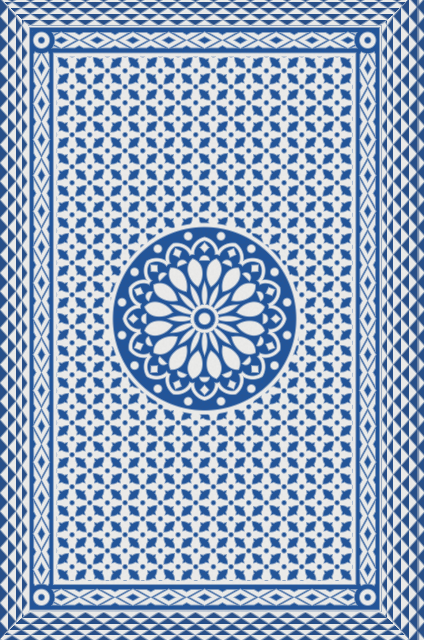
Reproduce this pattern procedurally as a WebGL 2 fragment shader.

```glsl
#version 300 es
precision highp float;

uniform vec2 u_resolution;
out vec4 outColor;

#define UNITS 768.0
#define CENTER vec2(245.5, 385.5)
#define PANEL_HALF vec2(181.5, 319.0)
#define BAND_HALF vec2(210.0, 349.5)
#define SPRIG_STEP vec2(21.2, 19.2)
#define LINK_STEP 43.0
#define TOOTH_STEP 22.0
#define DISC_RADIUS 110.0
#define PETALS 16.0
#define PAPER vec3(0.915, 0.915, 0.91)
#define INK vec3(0.13, 0.34, 0.62)
#define DARK_INK vec3(0.16, 0.30, 0.51)

float softness;

// Smoothed coverage of a signed distance
float fill(float d) { return clamp(0.5 - d / softness, 0.0, 1.0); }

float boxEdge(vec2 p, vec2 halfSize) {
  vec2 d = abs(p) - halfSize;
  return max(d.x, d.y);
}

// Pointed oval with its long axis along y
float lens(vec2 p, float len, float wid) {
  float r = (len * len + wid * wid) / (2.0 * wid);
  return length(vec2(abs(p.x) + r - wid, p.y)) - r;
}

vec2 gradient(vec2 cell) {
  float a = 6.2832 * fract(sin(dot(cell, vec2(127.1, 311.7))) * 4375.5);
  return vec2(cos(a), sin(a));
}

float gradientNoise(vec2 p) {
  vec2 i = floor(p), f = fract(p), u = f * f * (3.0 - 2.0 * f);
  vec2 e = vec2(1.0, 0.0);
  float low = mix(dot(gradient(i), f), dot(gradient(i + e), f - e), u.x);
  float high = mix(dot(gradient(i + e.yx), f - e.yx), dot(gradient(i + 1.0), f - 1.0), u.x);
  return mix(low, high, u.y);
}

// Field of diagonal sprigs with dots between them
float sprigInk(vec2 p) {
  vec2 q = p / SPRIG_STEP, id = round(q);
  vec2 l = p - id * SPRIG_STEP;
  float turn = mod(id.x + id.y, 2.0) * 2.0 - 1.0;
  vec2 diagonal = vec2(l.x - turn * l.y, l.x + turn * l.y) * 0.7071;
  float sprig = min(lens(diagonal, 9.0, 4.2), lens(diagonal.yx, 7.0, 2.6));
  float bead = length((fract(q) - 0.5) * SPRIG_STEP) - 2.8;
  return fill(max(min(sprig, bead), boxEdge(p, vec2(177.0, 314.0))));
}

// Linked lozenges and corner rings inside the blue band
float chainPaper(vec2 p) {
  vec2 a = abs(p), line = 0.5 * (PANEL_HALF + BAND_HALF);
  bool onSide = a.x - line.x > a.y - line.y;
  float along = onSide ? p.y : p.x;
  float across = abs(onSide ? a.x - line.x : a.y - line.y);
  along = abs(along - LINK_STEP * round(along / LINK_STEP));
  float k = along * 0.55 + across;
  float lozenge = max(k - 10.0, 4.2 - k) * 0.88;
  float chevron = max(abs(k - 15.0) * 0.88 - 2.9, across - 9.3);
  float corner = length(a - line);
  float links = max(min(lozenge, chevron), 16.0 - corner);
  return fill(min(links, abs(corner - 6.8) - 3.0));
}

// Mitred rows of triangular teeth, narrow inside and wider outside
float teethInk(vec2 p) {
  vec2 d = abs(p) - BAND_HALF;
  bool onSide = d.x > d.y;
  float depth = max(d.x, d.y) - 2.5;
  float along = onSide ? p.y : p.x;
  float wide = onSide && depth > 14.0 ? 9.5 : 7.0;
  float start = onSide && depth > 14.0 ? 14.0 : 0.0;
  float row = (depth - start) / wide;
  float wave = abs(fract(along / TOOTH_STEP + 0.5 * floor(row)) - 0.5) * 2.0;
  return fill((wave - fract(row)) * wide * 0.72) * fill(-depth);
}

// Radial flower: ink coverage inside the medallion
float medallionInk(vec2 p) {
  float r = length(p), sector = 6.2832 / PETALS;
  float angle = atan(p.x, p.y);
  float a = angle - sector * round(angle / sector);
  float b = angle - sector * (floor(angle / sector) + 0.5);
  vec2 onRay = r * vec2(sin(a), cos(a));
  vec2 between = r * vec2(sin(b), cos(b));
  float rays = lens(onRay - vec2(0.0, 28.5), 15.5, 3.3);
  vec2 petalAt = between - vec2(0.0, 59.0);
  float petals = lens(petalAt, petalAt.y < 0.0 ? 20.0 : 14.5, 8.6);
  vec2 moonAt = onRay - vec2(0.0, 70.0);
  float moon = max(length(moonAt) - 6.0, -moonAt.y);
  vec2 gem = abs(onRay - vec2(0.0, 85.5));
  float diamond = (gem.x * 1.1 + gem.y - 6.0) * 0.7;
  vec2 archAt = onRay - vec2(0.0, 81.0);
  float arch = length(vec2(archAt.x, archAt.y + 0.2 * abs(archAt.x)));
  float scallop = max(abs(arch - 14.8) - 2.3, 77.0 - onRay.y);
  float beads = length(between - vec2(0.0, 101.0)) - 5.0;
  float hub = min(r - 7.0, abs(r - 15.0) - 2.3);
  float paper = min(min(min(rays, petals), min(moon, diamond)), min(min(scallop, beads), hub));
  return fill(r - DISC_RADIUS) * (1.0 - fill(paper));
}

void main() {
  float pixelSize = UNITS / u_resolution.y;
  softness = max(pixelSize, 2.3);
  vec2 pos = gl_FragCoord.xy * pixelSize, p = pos - CENTER;

  // Nested layers, from the outer rows to the medallion
  float ink = teethInk(p);
  ink = mix(ink, 1.0 - chainPaper(p), fill(boxEdge(p, BAND_HALF)));
  ink = mix(ink, sprigInk(p), fill(boxEdge(p, PANEL_HALF)));
  ink = mix(ink, 0.0, fill(length(p) - DISC_RADIUS - 5.0));
  ink = max(ink, medallionInk(p));

  // Worn print, paper grain and the crease at the right
  float grain = gradientNoise(pos * 0.37) + 0.5 * gradientNoise(pos * 0.81);
  float frame = 1.0 - fill(boxEdge(p, BAND_HALF));
  vec3 inkColor = mix(INK, DARK_INK, clamp(0.2 + 0.6 * frame + 0.5 * grain, 0.0, 1.0));
  vec3 color = mix(PAPER, inkColor, ink) + 0.015 * grain;
  float crease = fill(abs(pos.x - 501.5) - 1.2);
  color = mix(color, DARK_INK, 0.8 * crease);
  outColor = vec4(color, 1.0);
}
```
